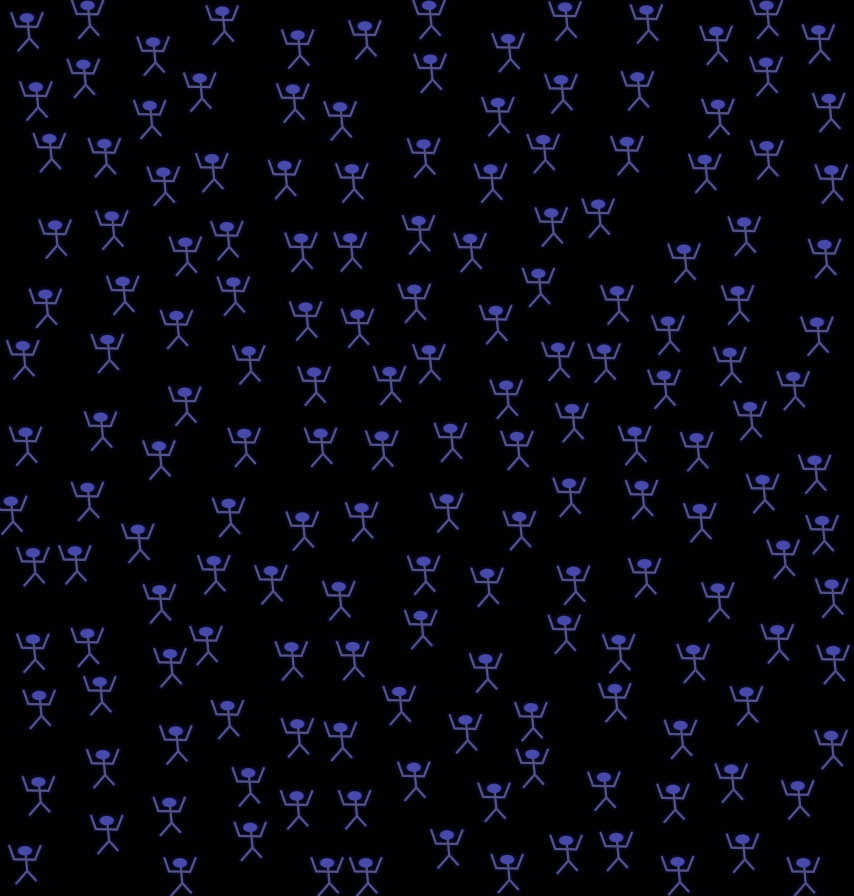
Reproduce this pattern procedurally as a Shadertoy shader.

```glsl
// Scatters small dancing stick figures over a near-black ground.
// Each cell of a grid holds one figure, moved by layered sines and a hash;
// figures are distance fields of line segments plus an elliptical head.

const float ROWS = 13.0;
const float FIGURE_UNIT = 1.0 / 1152.0;   // figure unit as a part of canvas height
const vec2 HEAD_RADII = vec2(9.0, 6.0);

const vec3 GROUND = vec3(0.002, 0.002, 0.016);
const vec3 HAZE = vec3(0.022, 0.022, 0.115);
const vec3 LIMB_BLUE = vec3(0.325, 0.325, 0.53);
const vec3 HEAD_BLUE = vec3(0.28, 0.29, 0.66);

vec2 hash22(vec2 p) {
    vec3 q = fract(p.xyx * vec3(0.1031, 0.1030, 0.0973));
    q += dot(q, q.yzx + 33.33);
    return fract((q.xx + q.yz) * q.zy);
}

float segmentDistance(vec2 p, vec2 a, vec2 b) {
    vec2 pa = p - a, ba = b - a;
    return length(pa - ba * clamp(dot(pa, ba) / dot(ba, ba), 0.0, 1.0));
}

float headDistance(vec2 p, vec2 radii) {
    return (length(p / radii) - 1.0) * min(radii.x, radii.y);
}

// Distance to the centre lines of arms, torso and legs; the head is at the origin.
float limbDistance(vec2 p) {
    vec2 leftElbow = vec2(-14.0, -11.0);
    vec2 rightElbow = vec2(13.0, -11.5);
    vec2 hip = vec2(3.0, -26.0);
    float arms = segmentDistance(p, leftElbow, rightElbow);
    arms = min(arms, segmentDistance(p, leftElbow, vec2(-20.0, 6.0)));
    arms = min(arms, segmentDistance(p, rightElbow, vec2(20.0, 6.0)));
    float torso = segmentDistance(p, vec2(1.0, -5.0), hip);
    float legs = segmentDistance(p, hip, vec2(-11.0, -42.0));
    legs = min(legs, segmentDistance(p, hip, vec2(14.0, -38.0)));
    return min(arms, min(torso, legs));
}

// Head position of the figure that belongs to a cell, kept inside the canvas.
vec2 figurePosition(vec2 cell, vec2 cellSize, vec2 canvas) {
    vec2 sway = vec2(0.28 * sin(cell.y * 0.9 + cell.x * 0.4),
                     0.26 * sin(cell.x * 2.4) + 0.1 * sin(cell.x * 0.7 + 2.0));
    vec2 jitter = (hash22(cell + 7.0) - 0.5) * vec2(0.42, 0.38);
    vec2 position = (cell + 0.5 + sway + jitter) * cellSize + vec2(0.0, 0.016);
    return clamp(position, vec2(0.012, 0.037), canvas - vec2(0.016, 0.006));
}

// Soft coverage that is 1 below the inner distance and 0 beyond the outer one.
float coverage(float d, float inner, float outer, float pixel) {
    float extra = max(0.0, pixel - (outer - inner)) * 0.5;
    return 1.0 - smoothstep(inner - extra, outer + extra, d);
}

void mainImage(out vec4 fragColor, in vec2 fragCoord) {
    vec2 uv = fragCoord / iResolution.y;
    vec2 canvas = vec2(iResolution.x / iResolution.y, 1.0);
    vec2 cellCount = vec2(max(1.0, round(canvas.x * 13.64)), ROWS);
    vec2 cellSize = canvas / cellCount;
    vec2 home = floor(uv / cellSize);
    float pixel = 1.0 / (iResolution.y * FIGURE_UNIT);

    // Nearest limb and head among the surrounding cells.
    float limb = 1e3;
    float head = 1e3;
    for (int y = -1; y <= 1; y++) {
        for (int x = -1; x <= 1; x++) {
            vec2 cell = home + vec2(x, y);
            if (any(lessThan(cell, vec2(0.0))) ||
                any(greaterThanEqual(cell, cellCount))) continue;
            vec2 p = (uv - figurePosition(cell, cellSize, canvas)) / FIGURE_UNIT;
            limb = min(limb, limbDistance(p));
            head = min(head, headDistance(p, HEAD_RADII));
        }
    }

    // Faint haze first, then the thin limbs, then the solid head.
    float hazeAmount = coverage(min(limb, head + 1.0), 3.4, 5.2, pixel);
    vec3 color = mix(GROUND, HAZE, hazeAmount);
    color = mix(color, LIMB_BLUE, coverage(limb, 0.6, 2.4, pixel));
    color = mix(color, HEAD_BLUE, coverage(head, -0.9, 1.1, pixel));
    fragColor = vec4(color, 1.0);
}
```
